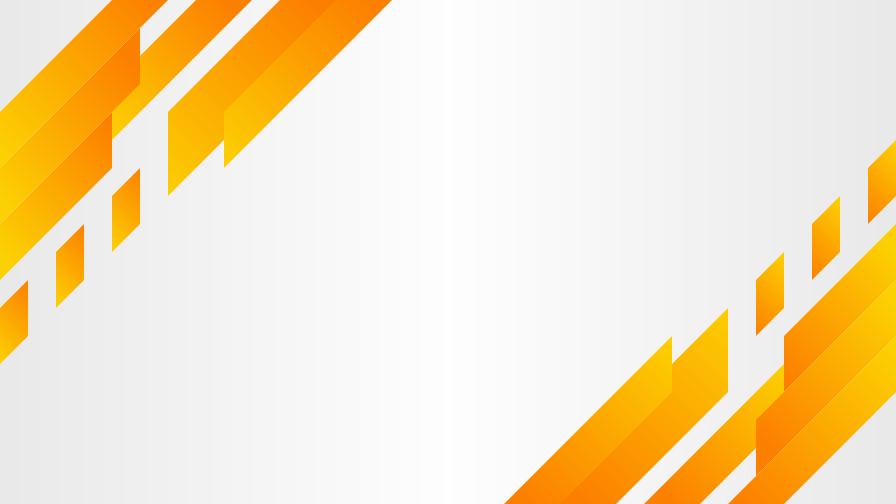
A WebGL 2 fragment shader for this background:

```glsl
#version 300 es
precision highp float;

#define ROWS 18.0
#define YELLOW vec3(0.99, 0.82, 0.01)
#define ORANGE vec3(0.99, 0.50, 0.00)
#define PAPER_MID 0.995
#define PAPER_EDGE 0.912
#define FAR 99.0

uniform vec2 u_resolution;
out vec4 outColor;

// Signed distance to a slanted bar: vertical sides in x, 45 degree sides in x + y.
float barDistance(vec2 p, vec2 sides, vec2 slants) {
    float s = p.x + p.y;
    float dx = max(sides.x - p.x, p.x - sides.y);
    float ds = max(slants.x - s, s - slants.y) * inversesqrt(2.0);
    return max(dx, ds);
}

// Lays a bar over the base, shaded yellow to orange along its length (x - y).
vec3 layBar(vec3 base, vec2 p, vec2 sides, vec2 slants, vec2 shade) {
    float pixel = ROWS / u_resolution.y;
    float cover = clamp(0.5 - barDistance(p, sides, slants) / pixel, 0.0, 1.0);
    float t = clamp((p.x - p.y - shade.x) / (shade.y - shade.x), 0.0, 1.0);
    return mix(base, mix(YELLOW, ORANGE, t), cover);
}

void main() {
    // Grid cells with y pointing down, folded by a half turn about the centre.
    vec2 grid = vec2(ROWS * u_resolution.x / u_resolution.y, ROWS);
    vec2 uv = gl_FragCoord.xy / u_resolution;
    vec2 p = vec2(uv.x, 1.0 - uv.y) * grid;
    if (p.x + p.y > 0.5 * (grid.x + grid.y)) p = grid - p;

    // Paper, brightest down the middle.
    float away = abs(2.0 * uv.x - 1.0);
    vec3 color = vec3(mix(PAPER_MID, PAPER_EDGE, away));

    // Outer pair and the bar tucked behind the corner stack.
    color = layBar(color, p, vec2(6.0, FAR), vec2(10.0, 13.0), vec2(-1.5, 11.0));
    color = layBar(color, p, vec2(8.0, FAR), vec2(12.0, 14.0), vec2(2.0, 13.0));
    color = layBar(color, p, vec2(4.0, FAR), vec2(7.0, 9.0), vec2(-1.0, 8.0));

    // Row of short tiles.
    for (int i = 0; i < 3; i++) {
        float x = 2.0 * float(i);
        vec2 shade = 2.0 * x - vec2(13.0, 9.0);
        color = layBar(color, p, vec2(x, x + 1.0), vec2(11.0, 13.0), shade);
    }

    // Corner stack of three adjoining bands.
    for (int i = 0; i < 3; i++) {
        float k = float(i);
        vec2 slants = vec2(8.0, 10.0) - 2.0 * k;
        vec2 shade = vec2(-9.0, -0.5) + vec2(1.8, 3.0) * k;
        color = layBar(color, p, vec2(-FAR, 4.0 + k), slants, shade);
    }

    outColor = vec4(color, 1.0);
}
```
